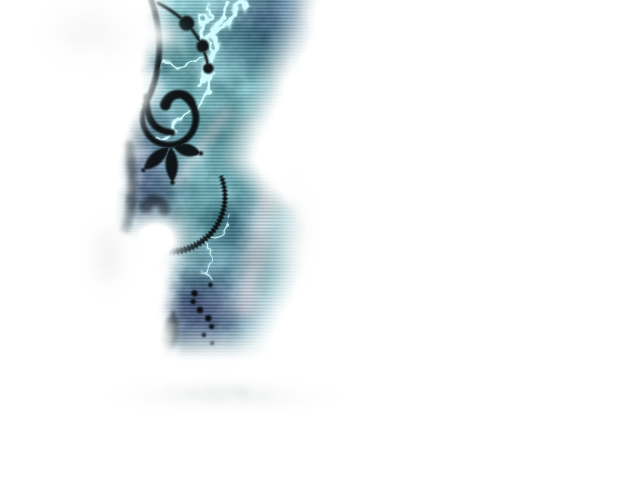
This background is drawn by a Shadertoy shader. Its source:

```glsl
#define HEIGHT 5.76
#define TAU 6.2831853
#define SCAN_PERIOD 0.04
#define SCAN_DEPTH 0.07
#define CLOUD_SCALE 2.6
#define BOLT_JITTER 0.2
#define INK vec3(0.035, 0.05, 0.06)
#define TEAL vec3(0.42, 0.64, 0.67)
#define DEEP_BLUE vec3(0.2, 0.32, 0.43)
#define VIOLET vec3(0.33, 0.37, 0.51)
#define PALE_ROSE vec3(0.86, 0.81, 0.83)
#define ICE vec3(0.82, 0.99, 1.0)

float hash(vec2 p) {
    vec3 q = fract(p.xyx * 0.1031);
    q += dot(q, q.yzx + 33.33);
    return fract((q.x + q.y) * q.z);
}

float noise(vec2 p) {
    vec2 i = floor(p), f = fract(p);
    f = f * f * (3.0 - 2.0 * f);
    return mix(mix(hash(i), hash(i + vec2(1, 0)), f.x),
               mix(hash(i + vec2(0, 1)), hash(i + vec2(1, 1)), f.x), f.y);
}

float fbm(vec2 p) {
    float sum = 0.0, amp = 0.5;
    for (int i = 0; i < 4; i++) {
        sum += amp * noise(p);
        p = mat2(1.6, 1.2, -1.2, 1.6) * p + 7.3;
        amp *= 0.5;
    }
    return sum;
}

float blob(vec2 p, vec2 c, vec2 size) {
    vec2 d = (p - c) / size;
    return exp(-dot(d, d));
}

// Distance to a segment, and position along it
vec2 segment(vec2 p, vec2 a, vec2 b) {
    float t = clamp(dot(p - a, b - a) / dot(b - a, b - a), 0.0, 1.0);
    return vec2(length(p - mix(a, b, t)), t);
}

// Distance to a quadratic curve
float curve(vec2 p, vec2 a, vec2 b, vec2 c) {
    float d = 1e3;
    vec2 last = a;
    for (int i = 1; i <= 14; i++) {
        float t = float(i) / 14.0;
        vec2 next = mix(mix(a, b, t), mix(b, c, t), t);
        d = min(d, segment(p, last, next).x);
        last = next;
    }
    return d;
}

// Tapered arc, counterclockwise from angle start
float arc(vec2 p, vec2 c, float r, float start, float span, vec2 width) {
    float a = mod(atan(p.y - c.y, p.x - c.x) - start, TAU);
    a = a > 0.5 * (span + TAU) ? 0.0 : min(a, span);
    vec2 onArc = c + r * vec2(cos(start + a), sin(start + a));
    return length(p - onArc) - mix(width.x, width.y, a / span);
}

float leaf(vec2 p, vec2 a, vec2 b) {
    vec2 s = segment(p, a, b);
    return min(s.x - 0.3 * s.y * (1.0 - s.y), length(p - b) - 0.025);
}

// Jagged glowing strand
float bolt(vec2 p, vec2 a, vec2 b, vec2 c, float width) {
    vec2 jag = vec2(noise(p * 6.0), noise(p * 6.0 + 19.0)) - 0.5;
    jag += 0.4 * (vec2(noise(p * 17.0), noise(p * 17.0 + 5.0)) - 0.5);
    float d = curve(p + BOLT_JITTER * jag, a, b, c);
    return exp(-d * d / (width * width)) + 0.3 * exp(-d / (3.0 * width));
}

void mainImage(out vec4 fragColor, in vec2 fragCoord) {
    vec2 p = fragCoord / iResolution.y * HEIGHT;
    float soft = 0.012 + HEIGHT / iResolution.y;
    float cloud = fbm(p * CLOUD_SCALE);

    // Feathered outline of the painted strip
    float wobble = 0.25 * (cloud - 0.47);
    float left = mix(2.06, 1.52 + 0.35 * smoothstep(3.0, 5.2, p.y), smoothstep(2.65, 3.05, p.y)) + wobble;
    float right = mix(2.98 + 0.38 * smoothstep(1.6, 2.6, p.y),
                      2.86 + 0.7 * smoothstep(3.6, 5.8, p.y), smoothstep(3.2, 3.9, p.y)) + wobble;
    float bounds = (1.0 - smoothstep(right - 0.32, right + 0.3, p.x)) * smoothstep(1.4, 1.9, p.y);
    float hole = 1.0 - min(1.0, 1.5 * blob(p, vec2(1.87, 2.88), vec2(0.32, 0.28)));
    hole *= 1.0 - 0.85 * blob(p, vec2(1.86, 5.34), vec2(0.28, 0.2));
    float mask = bounds * hole * smoothstep(left - 0.2, left + 0.2, p.x);
    float inkMask = bounds * hole * smoothstep(left - 0.3, left + 0.2, p.x);

    // Clouded colour, rose streaks and scan lines
    vec3 paint = mix(TEAL, VIOLET, 0.75 * blob(p, vec2(1.75, 3.6), vec2(0.35, 0.8)));
    paint = mix(paint, VIOLET, 0.9 * blob(p, vec2(2.4, 2.0), vec2(0.6, 0.5)));
    paint = mix(paint, DEEP_BLUE, 0.85 * blob(p, vec2(3.3, 5.6), vec2(0.6, 0.55)));
    paint = mix(paint, DEEP_BLUE, 0.4 * blob(p, vec2(2.85, 3.0), vec2(0.25, 0.4)));
    paint += 0.55 * (cloud - 0.45);
    float streak = exp(-pow(segment(p, vec2(2.7, 4.4), vec2(2.15, 3.6)).x / 0.09, 2.0));
    float wash = exp(-pow(segment(p, vec2(3.25, 3.6), vec2(2.95, 2.1)).x / 0.16, 2.0));
    paint = mix(paint, PALE_ROSE, 0.35 * streak + 0.6 * wash);
    paint += SCAN_DEPTH * cos(p.y * TAU / SCAN_PERIOD);

    // Lightning
    float light = 0.0;
    for (int i = 0; i < 3; i++) {
        float k = float(i);
        light += bolt(p + 0.05 * k, vec2(3.0 - 0.2 * k, 5.8), vec2(2.55, 5.4), vec2(2.48, 4.9), 0.035 - 0.008 * k);
    }
    light += bolt(p, vec2(2.5, 4.9), vec2(2.45, 4.4), vec2(1.9, 4.1), 0.025);
    light += 0.8 * bolt(p, vec2(2.55, 5.2), vec2(2.3, 4.95), vec2(1.9, 4.98), 0.014);
    light += 0.7 * bolt(p, vec2(2.72, 3.1), vec2(2.4, 2.95), vec2(2.52, 2.4), 0.013);
    paint = mix(paint, ICE, min(light, 1.0));
    vec3 color = mix(vec3(1), clamp(paint, 0.0, 1.0), mask);

    // Upper scroll and leaves
    float ink = arc(p, vec2(2.03, 4.34), 0.32, 2.6, 4.7, vec2(0.03, 0.045));
    ink = min(ink, arc(p, vec2(2.15, 4.46), 0.17, 0.2, 2.7, vec2(0.04, 0.065)));
    ink = min(ink, curve(p, vec2(1.76, 4.6), vec2(1.74, 4.2), vec2(2.06, 4.17)) - 0.04);
    ink = min(ink, curve(p, vec2(1.8, 5.8), vec2(2.05, 5.1), vec2(1.74, 4.5)) - 0.035);
    ink = min(ink, leaf(p, vec2(2.03, 4.0), vec2(1.72, 3.72)));
    ink = min(ink, leaf(p, vec2(2.05, 4.0), vec2(2.07, 3.57)));
    ink = min(ink, leaf(p, vec2(2.08, 4.0), vec2(2.41, 3.92)));

    // Bead chain
    ink = min(ink, curve(p, vec2(1.9, 5.72), vec2(2.43, 5.45), vec2(2.5, 4.94)) - 0.018);
    for (int i = 0; i < 3; i++) {
        float k = float(i);
        vec2 bead = vec2(2.24 + 0.25 * k - 0.06 * k * k, 5.48 - 0.27 * k);
        ink = min(ink, length(p - bead) - 0.09 + 0.013 * k);
    }

    // Lower scroll with a beaded tail
    float ridge = 0.008 * cos(90.0 * atan(p.y - 3.4, p.x - 2.04));
    ink = min(ink, arc(p, vec2(2.04, 3.4), 0.66, -1.55, 1.9, vec2(0.035, 0.022)) + ridge);
    float faint = curve(p, vec2(1.54, 4.0), vec2(1.64, 3.4), vec2(1.5, 3.0)) - 0.035;
    faint = min(faint, arc(p, vec2(1.86, 3.24), 0.11, 0.0, 2.8, vec2(0.04, 0.05)));
    faint = min(faint, leaf(p, vec2(2.08, 2.0), vec2(2.0, 1.5)));

    // Scattered ink drops
    for (int i = 0; i < 8; i++) {
        float k = float(i);
        vec2 drop = vec2(2.23 + 0.4 * hash(vec2(k, 3.0)), 2.34 - 0.1 * k);
        ink = min(ink, length(p - drop) - 0.022 - 0.018 * hash(vec2(k, 8.0)));
    }
    float cover = max(1.0 - smoothstep(-soft, soft, ink), 0.6 * (1.0 - smoothstep(-soft, 3.0 * soft, faint)));
    color = mix(color, INK, 0.95 * cover * inkMask);

    // Pale smudges on the white
    float smudge = 0.12 * blob(p, vec2(2.7, 1.02), vec2(0.75, 0.13)) + 0.05 * blob(p, vec2(1.1, 5.35), vec2(0.4, 0.3));
    smudge += 0.08 * blob(p, vec2(1.3, 2.7), vec2(0.2, 0.3)) + 0.05 * blob(p, vec2(3.5, 3.0), vec2(0.2, 0.45));
    color -= smudge * cloud * (1.0 - mask) * vec3(1.1, 1.0, 0.95);
    fragColor = vec4(clamp(color, 0.0, 1.0), 1.0);
}
```
